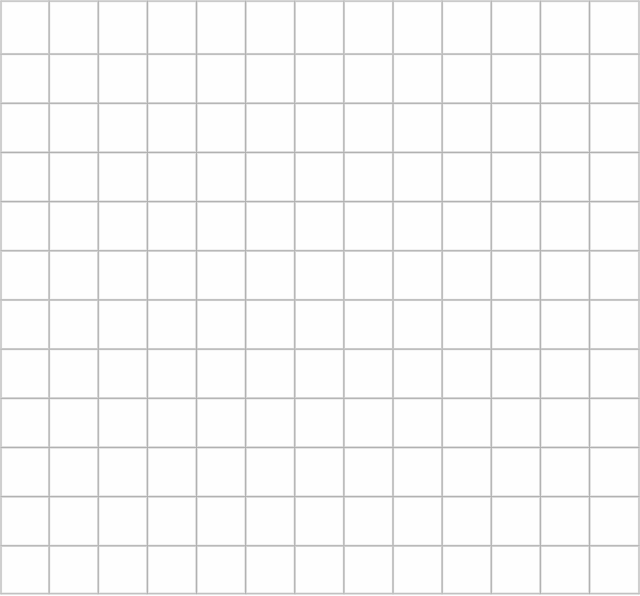
Reproduce this pattern procedurally as a Shadertoy shader.

```glsl
const vec2 SHEET = vec2(512.0, 476.0);        // layout units across and down
const vec2 PITCH = vec2(39.3, 39.27);         // spacing of the inner rules
const vec2 FIRST_RULE = vec2(39.3, 40.1);     // leftmost and lowest inner rules
const vec2 RULE_COUNT = vec2(12.0, 11.0);     // inner rules, giving 13 x 12 cells
const vec2 FRAME_MIN = vec2(0.8, 1.9);
const vec2 FRAME_MAX = vec2(511.2, 475.1);
const float RULE_WIDTH = 1.24;
const float BORDER_STRENGTH = 0.8;
const vec3 PAPER = vec3(0.997);
const vec3 RULE_GREY = vec3(0.67);

// Smoothly filtered coverage of a rule centred at distance zero
vec2 ruleCoverage(vec2 dist, float width, vec2 pixel) {
    vec2 nearEdge = smoothstep(-pixel, pixel, dist + 0.5 * width);
    vec2 farEdge = smoothstep(-pixel, pixel, dist - 0.5 * width);
    return nearEdge - farEdge;
}

// Signed distance to the nearest of a limited run of rules, per axis
vec2 repeatedRules(vec2 p, vec2 first, vec2 pitch, vec2 count) {
    vec2 index = clamp(floor((p - first) / pitch + 0.5), vec2(0.0), count - 1.0);
    return p - first - index * pitch;
}

// Distance to the closer of the two border rules, per axis
vec2 borderRules(vec2 p, vec2 low, vec2 high) {
    return min(abs(p - low), abs(p - high));
}

// Soft mask of the area enclosed by the outer edge of the border
float insideFrame(vec2 p, vec2 low, vec2 high, float width, vec2 pixel) {
    vec2 depth = min(p - low, high - p) + 0.5 * width;
    vec2 mask = smoothstep(-pixel, pixel, depth);
    return mask.x * mask.y;
}

void mainImage(out vec4 fragColor, in vec2 fragCoord) {
    vec2 pixel = SHEET / iResolution.xy;
    vec2 p = fragCoord * pixel;

    // Inner grid and lighter border
    vec2 inner = ruleCoverage(repeatedRules(p, FIRST_RULE, PITCH, RULE_COUNT), RULE_WIDTH, pixel);
    vec2 border = ruleCoverage(borderRules(p, FRAME_MIN, FRAME_MAX), RULE_WIDTH, pixel);
    vec2 rules = max(inner, BORDER_STRENGTH * border);

    // Join both directions and trim the rules at the frame
    float ink = max(rules.x, rules.y);
    ink = min(ink, insideFrame(p, FRAME_MIN, FRAME_MAX, RULE_WIDTH, pixel));

    fragColor = vec4(mix(PAPER, RULE_GREY, ink), 1.0);
}
```
